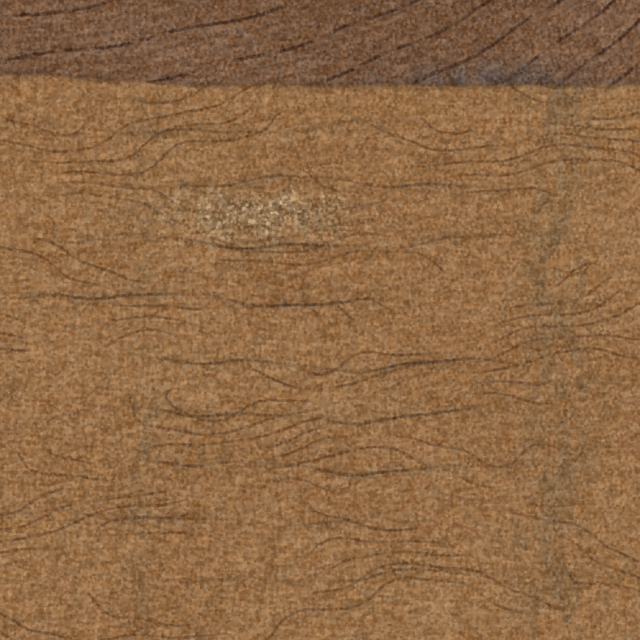
Reproduce this texture procedurally as a three.js fragment shader.

```glsl
// Weathered brown wood: a broad plank with wavy grain below a darker plank with slanted grain.
varying vec2 vUv;

vec3 hash3(vec2 p) {
  vec3 q = vec3(dot(p, vec2(127.1, 311.7)), dot(p, vec2(269.5, 183.3)), dot(p, vec2(419.2, 371.9)));
  return fract(sin(q) * 43758.5);
}

// Soft cellular noise: each scattered point spreads its own random value.
float cells(vec2 p) {
  vec2 id = floor(p), f = fract(p);
  float sum = 0.0, weight = 0.0;
  for (int j = -1; j <= 1; j++) {
    for (int i = -1; i <= 1; i++) {
      vec2 o = vec2(float(i), float(j));
      vec3 h = hash3(id + o);
      vec2 d = o + h.xy - f;
      float w = exp(-5.0 * dot(d, d));
      sum += w * h.z;
      weight += w;
    }
  }
  return sum / weight;
}

// Height field whose contours are the fine grain, with occasional closed loops.
float grainField(vec2 p) {
  return p.y * 27.0 + 1.1 * sin(p.x * 5.0 + 2.0 * sin(p.y * 9.0))
    + 0.75 * sin(p.x * 10.0 - p.y * 23.0) + 0.35 * sin(p.x * 21.0 + p.y * 39.0)
    + 0.1 * sin(p.x * 53.0 - p.y * 29.0);
}

float slantField(vec2 p) {
  return (p.y - 0.87) * 15.0 - 2.2 * p.x - 3.8 * p.x * p.x * p.x
    + 0.05 * sin(p.x * 23.0 + p.y * 31.0);
}

// Thin line along the contours of a field with the given gradient.
float contour(float f, vec2 gradient, float width) {
  float d = abs(fract(f) - 0.5) / max(length(gradient), 6.0);
  return 1.0 - smoothstep(width * 0.2, width, d);
}

// Long dark veins, one per row, fading in and out along their length.
vec2 veins(vec2 p) {
  vec2 ink = vec2(0.0);
  for (int i = 0; i < 9; i++) {
    float row = float(i);
    vec3 h = hash3(vec2(row, 7.0));
    float y = 0.11 + row * 0.084 + 0.04 * (h.x - 0.5)
      + 0.008 * sin(p.x * 10.0 + h.y * 6.3) + 0.005 * sin(p.x * 24.0 + h.z * 6.3)
      + 0.002 * sin(p.x * 51.0 + h.x * 6.3);
    float reach = 1.0 - smoothstep(0.15, 0.42, abs(p.x - 0.28 - 0.4 * h.z));
    float fade = reach * (0.65 + 0.35 * sin(p.x * 19.0 + h.x * 9.0));
    float d = p.y - y;
    float core = 1.0 - smoothstep(0.0006, 0.004, abs(d));
    float stain = exp(-d * d * 9000.0);
    ink = max(ink, fade * (0.55 + 0.45 * h.y) * vec2(core, stain));
  }
  return ink;
}

void main() {
  vec2 p = vUv;
  float e = 0.001;

  // Shared fibre texture, from single specks to broad tone
  float speck = cells(p * 250.0) - 0.5;
  float grit = cells(p * 125.0 + 31.0) - 0.5;
  float fibre = cells(p * vec2(60.0, 230.0) + 9.0) - 0.5;
  float thread = cells(p * vec2(230.0, 50.0) + 57.0) - 0.5;
  float cloud = cells(p * vec2(5.0, 9.0) + 3.0) - 0.5;
  float texture = 0.155 * speck + 0.04 * grit + 0.085 * fibre + 0.065 * thread;
  vec3 tint = vec3(0.035, 0.0, -0.03) * (cells(p * 110.0 + 66.0) - 0.5);

  // Broad plank with faint broken grain and darker veins
  vec3 wood = vec3(0.588, 0.433, 0.284) + cloud * vec3(0.025, 0.027, 0.025);
  float f = grainField(p);
  vec2 slope = vec2(grainField(p + vec2(e, 0.0)) - f, grainField(p + vec2(0.0, e)) - f) / e;
  float patches = smoothstep(0.36, 0.68, cells(p * vec2(9.0, 22.0) + 80.0));
  float broken = smoothstep(-0.4, 0.12, grit + fibre);
  float line = contour(f + 0.06 * grit, slope, 0.0036);
  wood = mix(wood, vec3(0.39, 0.265, 0.165), 0.68 * patches * (0.4 + 0.6 * broken) * line);
  vec2 vein = veins(p + vec2(0.0, 0.0015 * grit));
  wood = mix(wood, vec3(0.47, 0.36, 0.25), 0.32 * vein.y);
  wood = mix(wood, vec3(0.32, 0.235, 0.16), 0.8 * vein.x * (0.6 + 0.4 * broken));

  // Greyed upright bands
  float bandX = p.x + 0.008 * sin(p.y * 13.0);
  float band = exp(-pow((bandX - 0.87) / 0.05, 2.0)) + 0.5 * exp(-pow((bandX - 0.225) / 0.025, 2.0));
  float wear = cells(p * vec2(60.0, 32.0) + 14.0);
  wood = mix(wood, vec3(0.47, 0.375, 0.265), 0.6 * band * smoothstep(0.25, 0.75, wear));

  // Scuffed patch with pale flecks
  vec2 q = (p - vec2(0.4, 0.665)) / vec2(0.15, 0.042);
  float scuff = 1.0 - smoothstep(0.4, 1.4, length(q) + 0.9 * (wear - 0.5));
  wood = mix(wood, vec3(0.55, 0.445, 0.32), 0.7 * scuff);
  float fleck = smoothstep(0.7, 0.93, cells(p * 170.0 + 5.0));
  wood += vec3(0.16, 0.15, 0.13) * fleck * (scuff + 0.12);
  wood += texture * (1.0 + 0.5 * scuff) * vec3(1.0, 0.96, 0.88) + tint;

  // Dark upper plank with broken slanted pores
  vec3 dark = vec3(0.472, 0.345, 0.252) + cloud * 0.04;
  float s = slantField(p);
  vec2 slant = vec2(slantField(p + vec2(e, 0.0)) - s, slantField(p + vec2(0.0, e)) - s) / e;
  float dashes = smoothstep(0.2, 0.55, cells(p * 45.0 + 22.0));
  dark = mix(dark, vec3(0.26, 0.18, 0.14), 0.75 * dashes * contour(s + 0.03 * grit, slant, 0.0042));
  dark = mix(dark, vec3(0.35, 0.24, 0.17), 0.35 * broken * contour(s * 3.0, slant * 3.0, 0.004));
  dark += texture * 0.95 + tint;

  // Joint between planks, with a bluish stain at the right
  float seam = 0.884 - 0.017 * smoothstep(0.0, 0.35, p.x) + 0.0015 * sin(p.x * 33.0);
  float above = p.y - seam;
  float stain = exp(-pow((p.x - 0.77) / 0.16, 2.0)) * exp(-pow((above - 0.012) / 0.022, 2.0));
  dark = mix(dark, vec3(0.37, 0.315, 0.29) + texture, 0.7 * stain * (0.4 + wear));
  vec3 color = mix(wood, dark, smoothstep(-0.004, 0.004, above + 0.004 * grit));
  color *= 1.0 - 0.16 * exp(-pow(above / 0.005, 2.0)) * (0.5 + wear);
  gl_FragColor = vec4(color, 1.0);
}
```
